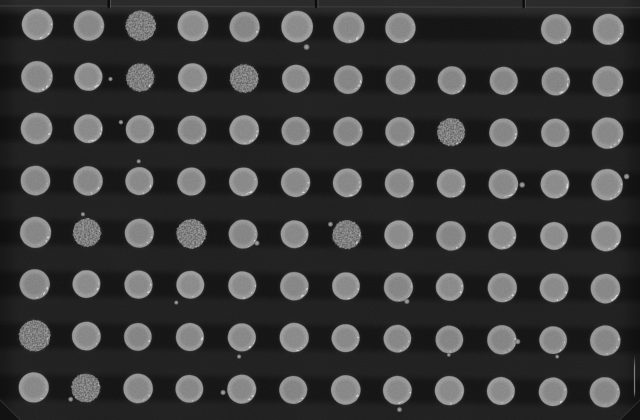
A Shadertoy shader for this pattern:

```glsl
const vec2 GRID = vec2(12.0, 8.0);             // columns, rows
const vec2 FIRST = vec2(0.0885, 0.9405);       // centre of the top left colony
const vec2 COL_STEP = vec2(0.1236, -0.0010);
const vec2 ROW_STEP = vec2(-0.0011, -0.1233);
const float RADIUS = 0.0340;
const float RADIUS_SPREAD = 0.0025;
const float BORDER_GROWTH = 0.0024;            // outer colonies grow larger
const float SOFT_EDGE = 0.0014;
const float AGAR = 0.134;
const float AGAR_DARK = 0.088;
const float CORE = 0.535;
const float RIM = 0.605;
const float GRAINY_TONE = 0.50;
const float SATELLITE_CHANCE = 0.19;
const float SATELLITE_RADIUS = 0.0066;
const float FRAME_Y = 0.986;
const float NOTCH_START = 0.259;
const float NOTCH_STEP = 0.494;
const int GRAINY_ROWS[8] = int[8](4, 20, 256, 0, 74, 0, 1, 2);  // one bit per column

vec2 hash2(vec2 p) {
    vec3 q = fract(p.xyx * vec3(0.1031, 0.1030, 0.0973));
    q += dot(q, q.yzx + 33.33);
    return fract((q.xx + q.yz) * q.zy);
}

float gradientDot(vec2 cell, vec2 offset) {
    float a = 6.2832 * hash2(cell).x;
    return dot(vec2(cos(a), sin(a)), offset);
}

float gradientNoise(vec2 p) {
    vec2 i = floor(p), f = fract(p);
    vec2 u = f * f * f * (f * (f * 6.0 - 15.0) + 10.0);
    vec2 e = vec2(1.0, 0.0);
    float low = mix(gradientDot(i, f), gradientDot(i + e, f - e), u.x);
    float high = mix(gradientDot(i + e.yx, f - e.yx), gradientDot(i + 1.0, f - 1.0), u.x);
    return mix(low, high, u.y);
}

// Coverage of the inside of a signed distance
float cover(float d, float soft) {
    return 1.0 - smoothstep(-soft, soft, d);
}

// Agar with a dark band along each row
float agarTone(vec2 p, float rowOffset, float width) {
    float tone = mix(AGAR_DARK, AGAR, smoothstep(0.018, 0.042, abs(rowOffset)));
    float side = min(p.x, width - p.x);
    tone *= mix(0.75, 1.0, smoothstep(0.0, 0.05, side));
    tone += 0.012 * gradientNoise(p * 230.0) + 0.008 * gradientNoise(p * 6.0);
    return tone;
}

// Moulded plate edge: top ledge, notches, cut corners and side glint
float plateFrame(float tone, vec2 p, float width, float soft) {
    float ledge = FRAME_Y - 0.004 * p.x / width;
    tone += 0.035 * smoothstep(ledge - 0.03, ledge, p.y);
    tone = mix(tone, 0.24, 0.8 * cover(abs(p.y - ledge) - 0.0015, soft));

    float notch = p.x - NOTCH_START;
    notch -= NOTCH_STEP * round(notch / NOTCH_STEP);
    float nearTop = smoothstep(0.978, 0.984, p.y);
    tone = mix(tone, 0.04, nearTop * cover(abs(notch) - 0.003, soft));
    tone = mix(tone, 0.36, nearTop * cover(abs(notch - 0.004) - 0.0008, soft));

    float side = min(p.x, width - p.x);
    float corner = (side + p.y - 0.048) * 0.7071;
    tone = mix(tone, 0.07, cover(corner, soft));
    tone = mix(tone, 0.25, 0.7 * cover(abs(corner) - 0.001, soft));

    float glint = smoothstep(0.05, 0.07, p.y) * (1.0 - smoothstep(0.12, 0.16, p.y));
    return mix(tone, 0.55, glint * cover(abs(width - p.x - 0.013) - 0.0012, soft));
}

// Colony surface, with r = 1 at its edge
float colonyTone(vec2 p, vec2 d, float r, float grainy, float variation) {
    float tone = mix(CORE, RIM, smoothstep(0.55, 0.88, r));
    tone += 0.03 * (variation - 0.5) + 0.03 * gradientNoise(p * 240.0);
    float speckle = gradientNoise(p * 210.0) + 0.5 * gradientNoise(p * 330.0);
    tone = mix(tone, GRAINY_TONE + 0.20 * speckle, grainy);
    // Wet highlights along the lower right edge
    float facing = smoothstep(0.4, 0.9, dot(normalize(d + 1e-5), vec2(0.8, -0.6)));
    float ring = smoothstep(0.78, 0.86, r) * (1.0 - smoothstep(0.92, 0.99, r));
    return tone + 0.22 * facing * ring * smoothstep(0.1, 0.4, gradientNoise(p * 130.0));
}

void mainImage(out vec4 fragColor, in vec2 fragCoord) {
    vec2 p = fragCoord / iResolution.y;
    float width = iResolution.x / iResolution.y;
    float soft = max(SOFT_EDGE, 0.8 / iResolution.y);

    // Nearest colony of the slightly skewed grid
    mat2 grid = mat2(COL_STEP, ROW_STEP);
    vec2 id = clamp(round(inverse(grid) * (p - FIRST)), vec2(0.0), GRID - 1.0);
    vec2 cell = p - FIRST - grid * id;
    vec2 rnd = hash2(id + 17.0), pick = hash2(id + 71.0);
    vec2 d = cell - 0.002 * (rnd - 0.5);
    float grainy = float((GRAINY_ROWS[int(id.y)] >> int(id.x)) & 1);
    float present = id.y == 0.0 && (id.x == 8.0 || id.x == 9.0) ? 0.0 : 1.0;
    float outer = id.x == 0.0 || id.x == GRID.x - 1.0 || id.y == 0.0 ? 1.0 : 0.0;

    float tone = plateFrame(agarTone(p, cell.y, width), p, width, soft);

    // Colony with faint glow and uneven edge
    float radius = RADIUS + RADIUS_SPREAD * (rnd.x - 0.5) + BORDER_GROWTH * outer;
    float wobble = mix(0.0006, 0.0028, grainy) * gradientNoise(p * mix(70.0, 170.0, grainy));
    float edge = length(d) - radius + wobble;
    tone += 0.07 * present * exp(-max(edge, 0.0) * 420.0);
    float surface = colonyTone(p, d, length(d) / radius, grainy, rnd.y);
    tone = mix(tone, surface, present * cover(edge, soft));

    // Occasional small satellite beside a colony
    float angle = 6.2832 * pick.y;
    vec2 s = d - mix(0.036, 0.054, rnd.y) * vec2(cos(angle), sin(angle));
    float size = SATELLITE_RADIUS * mix(0.65, 1.0, rnd.x);
    float hasSatellite = present * step(pick.x, SATELLITE_CHANCE);
    float dotTone = mix(0.64, 0.46, smoothstep(0.0, size, length(s)));
    tone = mix(tone, dotTone, hasSatellite * cover(length(s) - size, soft));

    fragColor = vec4(vec3(clamp(tone, 0.0, 1.0)), 1.0);
}
```
